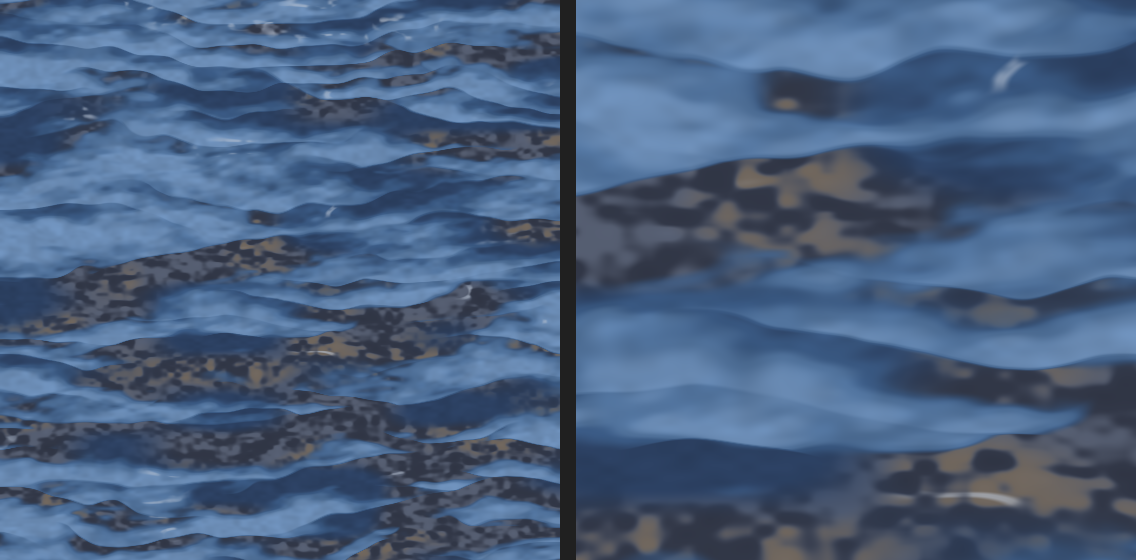
Left, the full canvas; right, a detail of the centre.
Give the GLSL for this texture, as a Shadertoy shader.

```glsl
// Rippled blue sea over a dark pebbly bed, with sparse glints of foam.
#define SWELL_ROWS 9.0
#define RIPPLE_ROWS 21.0
#define CONTRAST 5.2
#define BALANCE 0.25
#define BED_AMOUNT 0.95
#define FOAM_AMOUNT 0.6

const vec3 DEEP   = vec3(0.17, 0.25, 0.38);
const vec3 MID    = vec3(0.22, 0.34, 0.50);
const vec3 LIGHT  = vec3(0.31, 0.44, 0.60);
const vec3 SKY    = vec3(0.42, 0.55, 0.71);
const vec3 STONE  = vec3(0.20, 0.22, 0.28);
const vec3 PEBBLE = vec3(0.33, 0.36, 0.43);
const vec3 OCHRE  = vec3(0.46, 0.40, 0.33);
const vec3 FOAM   = vec3(0.68, 0.72, 0.78);

float hash(vec2 p) {
    vec3 q = fract(p.xyx * 0.1031);
    q += dot(q, q.yzx + 33.33);
    return fract((q.x + q.y) * q.z);
}

float noise(vec2 p) {
    vec2 cell = floor(p), f = fract(p);
    f = f * f * (3.0 - 2.0 * f);
    return mix(mix(hash(cell), hash(cell + vec2(1, 0)), f.x),
               mix(hash(cell + vec2(0, 1)), hash(cell + vec2(1, 1)), f.x), f.y);
}

// Dark wave faces: soft at the foot, crisp along the crest, broken along x
float waveFaces(vec2 p, float rows, float stretch, float seed) {
    float bend = noise(vec2(p.x * stretch, p.y * rows * 0.4) + seed) - 0.5;
    float wobble = noise(vec2(p.x * stretch * 4.0, p.y * rows) + seed + 7.0) - 0.5;
    float phase = p.y * rows + 1.9 * bend + 0.4 * wobble;
    float row = floor(phase), f = fract(phase);
    float along = noise(vec2(p.x * stretch + 17.0 * hash(vec2(row, seed)), row + seed));
    float face = smoothstep(0.0, 0.75, f) * (1.0 - smoothstep(0.91, 1.0, f));
    return face * smoothstep(0.25, 0.75, along);
}

// Fine surface texture, each octave flatter and tilted a different way
float chop(vec2 p) {
    float sum = 0.0, weight = 0.5;
    vec2 scale = vec2(4.0, 20.0);
    for (int i = 0; i < 4; i++) {
        float tilt = (hash(vec2(float(i), 5.0)) - 0.5) * 0.22;
        vec2 q = vec2(p.x, p.y + tilt * p.x) * scale + float(i) * 19.7;
        sum += weight * (noise(q) - 0.5);
        weight *= 0.82;
        scale *= vec2(2.1, 1.75);
    }
    return sum;
}

vec3 waterColor(float t) {
    vec3 c = mix(DEEP, MID, smoothstep(0.12, 0.48, t));
    c = mix(c, LIGHT, smoothstep(0.46, 0.72, t));
    return mix(c, SKY, smoothstep(0.70, 0.95, t));
}

void mainImage(out vec4 fragColor, in vec2 fragCoord) {
    vec2 p = fragCoord / iResolution.y;

    // Gentle bending of the whole surface
    vec2 q = p;
    q.y += 0.014 * (noise(p * vec2(7.0, 14.0)) - 0.5);
    q.y += 0.007 * (noise(p * vec2(22.0, 38.0) + 3.0) - 0.5);

    // Brightness from swell, ripples and chop
    float swell = waveFaces(q, SWELL_ROWS, 2.2, 11.0);
    float ripple = waveFaces(q, RIPPLE_ROWS, 5.0, 47.0);
    float level = BALANCE - 0.9 * swell + 0.5 * (0.25 - ripple) + chop(q);
    float tone = 1.0 / (1.0 + exp(-CONTRAST * level));
    vec3 color = waterColor(tone);

    // Pebbly bed seen through the dark faces, clearer towards the viewer
    float grain = 0.55 * noise(q * vec2(48.0, 85.0) + 5.0)
                + 0.45 * noise(q * vec2(85.0, 140.0) + 31.0);
    float patches = noise(q * vec2(5.0, 15.0) + 71.0);
    float clear = patches + 0.16 * (0.5 - p.y);
    float bed = smoothstep(0.62, 0.30, tone) * smoothstep(0.30, 0.55, clear);
    vec3 stones = mix(STONE, PEBBLE, smoothstep(0.35, 0.70, grain));
    float warm = smoothstep(0.55, 0.80, noise(q * vec2(9.0, 24.0) + 90.0));
    stones = mix(stones, OCHRE, 0.8 * warm * smoothstep(0.45, 0.75, grain));
    color = mix(color, stones, BED_AMOUNT * bed);

    // Thin broken glints of foam
    float vein = abs(noise(q * vec2(16.0, 42.0) + 13.0) - 0.5);
    float spot = smoothstep(0.74, 0.90, noise(q * vec2(7.0, 19.0) + 57.0));
    float foam = (1.0 - smoothstep(0.02, 0.12, vein)) * spot * smoothstep(0.40, 0.70, grain);
    color = mix(color, FOAM, FOAM_AMOUNT * foam);

    // Faint sparkle over everything
    color *= 1.0 + 0.16 * (grain - 0.5);
    fragColor = vec4(color, 1.0);
}
```
